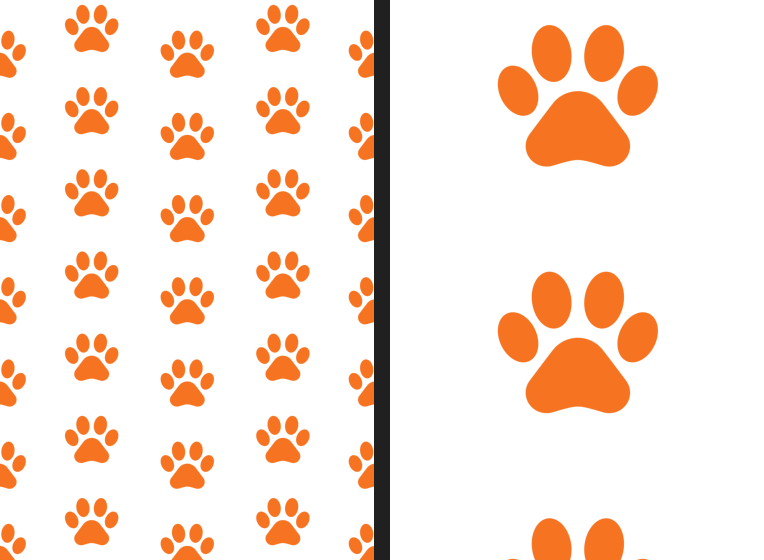
Left, the full canvas; right, a detail of the centre.
A Shadertoy shader for this pattern:

```glsl
// Orange paw prints in staggered columns on a white ground.

// Lengths are in design units; the canvas is CANVAS_HEIGHT units tall.
const float CANVAS_HEIGHT = 1152.0;
const vec2  SPACING       = vec2(193.5, 169.1); // between columns, between rows
const float CENTER_SHIFT  = 0.6;    // middle column, right of canvas centre
const float FIRST_ROW     = 25.4;   // lowest paw centre in even columns
const float STAGGER       = 53.0;   // rise of odd columns
const float ODD_NUDGE     = 3.2;    // outward shift of odd columns

const vec3 GROUND = vec3(1.0);
const vec3 ORANGE = vec3(0.965, 0.455, 0.13);

// Toes: centre, half-axes and outward lean in radians (right half of the paw)
const vec2  INNER_TOE  = vec2(18.0, 29.5);
const vec2  INNER_SIZE = vec2(13.5, 19.6);
const float INNER_LEAN = 0.14;
const vec2  OUTER_TOE  = vec2(41.0, 4.0);
const vec2  OUTER_SIZE = vec2(12.8, 18.0);
const float OUTER_LEAN = 0.44;

// Pad: a dome joined to a smaller lobe on each side
const vec2  DOME        = vec2(0.0, -18.0);
const float DOME_RADIUS = 22.5;
const vec2  LOBE        = vec2(22.3, -34.0);
const float LOBE_RADIUS = 14.0;
const float NOTCH_BLEND = 6.0;      // softens the fold between the halves

// Approximate distance to an ellipse leaning clockwise
float leaningEllipse(vec2 p, vec2 halfAxes, float lean) {
    float c = cos(lean), s = sin(lean);
    p = vec2(c * p.x - s * p.y, s * p.x + c * p.y) + 1e-4;
    float scaled = length(p / halfAxes);
    float slope = length(p / (halfAxes * halfAxes));
    return scaled * (scaled - 1.0) / slope;
}

// Distance to the hull of two circles
float taperedCapsule(vec2 p, vec2 a, vec2 b, float ra, float rb) {
    p -= a;
    b -= a;
    float h = dot(b, b);
    vec2 q = vec2(abs(dot(p, vec2(b.y, -b.x))), dot(p, b)) / h;
    float dr = ra - rb;
    vec2 c = vec2(sqrt(h - dr * dr), dr);
    float side = c.x * q.y - c.y * q.x;
    if (side < 0.0) return sqrt(h) * length(q) - ra;
    if (side > c.x) return sqrt(h) * length(q - vec2(0.0, 1.0)) - rb;
    return dot(c, q) - ra;
}

float paw(vec2 p) {
    vec2 mirrored = vec2(abs(p.x), p.y);
    vec2 folded = vec2(sqrt(p.x * p.x + NOTCH_BLEND * NOTCH_BLEND), p.y);
    float pad = taperedCapsule(folded, DOME, LOBE, DOME_RADIUS, LOBE_RADIUS);
    float inner = leaningEllipse(mirrored - INNER_TOE, INNER_SIZE, INNER_LEAN);
    float outer = leaningEllipse(mirrored - OUTER_TOE, OUTER_SIZE, OUTER_LEAN);
    return min(pad, min(inner, outer));
}

void mainImage(out vec4 fragColor, in vec2 fragCoord) {
    float pixel = CANVAS_HEIGHT / iResolution.y;
    vec2 p = vec2(fragCoord.x - 0.5 * iResolution.x, fragCoord.y) * pixel;
    p.x -= CENTER_SHIFT;

    // Staggered cells, each with its paw at the origin
    float column = floor(p.x / SPACING.x + 0.5);
    float odd = mod(column, 2.0);
    p.x -= column * SPACING.x + odd * sign(column) * ODD_NUDGE;
    p.y -= FIRST_ROW + odd * STAGGER;
    p.y -= SPACING.y * floor(p.y / SPACING.y + 0.5);

    float ink = 1.0 - smoothstep(-0.75 * pixel, 0.75 * pixel, paw(p));
    fragColor = vec4(mix(GROUND, ORANGE, ink), 1.0);
}
```
